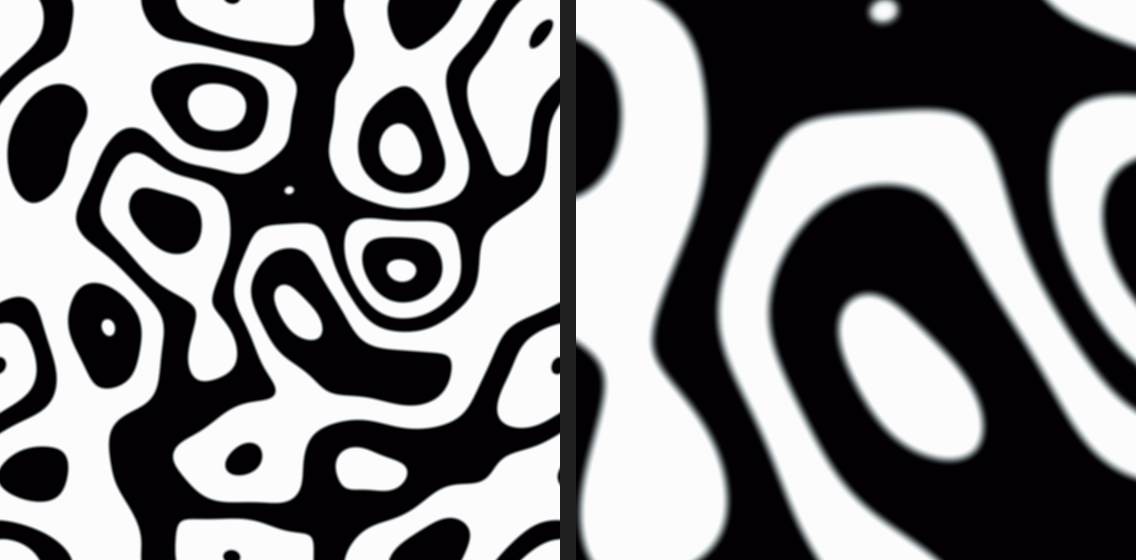
Left, the full canvas; right, a detail of the centre.
Write a Shadertoy shader that draws this pattern.

```glsl
const vec3 WHITE = vec3(0.99);
const vec3 BLACK = vec3(0.01, 0.0, 0.01);
const vec3 EDGE_TINT = vec3(0.0, 0.035, 0.04);  // cool cast of the mid greys

const vec2 ORIGIN = vec2(0.264, 0.527);   // puts calm parts on the borders
const vec2 SWELL_BAND = vec2(1.9, 3.7);   // waves per canvas, lowest and highest
const vec2 WOBBLE_BAND = vec2(6.5, 8.5);
const float SWELL_HEIGHT = 0.52;          // in stripe periods
const float WOBBLE_HEIGHT = 0.038;
const float WHITE_BIAS = 0.1;             // above 0 widens the white stripes
const float EDGE_HALF_WIDTH = 0.0039;     // in canvas units
const float MIN_SLOPE = 1.6;              // softens the thin necks
const float SEED = 4.7;

const float TAU = 6.2831853;
const int MAX_WAVES = 9;

float hash(vec2 k) {
    return fract(sin(dot(k, vec2(127.1, 311.7)) + SEED) * 43758.5453);
}

// Sum of plane waves with whole wave numbers, so it wraps in x and y.
// Returns the height in x and its gradient in yz.
vec3 waveField(vec2 p, vec2 band, float height) {
    vec3 sum = vec3(0.0);
    float count = 0.0;
    for (int i = 0; i <= MAX_WAVES; i++) {
        for (int j = -MAX_WAVES; j <= MAX_WAVES; j++) {
            vec2 k = vec2(float(i), float(j));
            float len = length(k);
            bool mirrored = i == 0 && j <= 0;
            if (mirrored || len < band.x || len > band.y) continue;
            float phase = TAU * (dot(k, p) + hash(k));
            sum += vec3(cos(phase), -TAU * k * sin(phase));
            count += 1.0;
        }
    }
    return sum * height * sqrt(2.0 / count);
}

void mainImage(out vec4 fragColor, in vec2 fragCoord) {
    vec2 p = fragCoord / iResolution.xy + ORIGIN;

    // Broad hills with slightly uneven flanks
    vec3 field = waveField(p, SWELL_BAND, SWELL_HEIGHT)
               + waveField(p, WOBBLE_BAND, WOBBLE_HEIGHT);

    // Contour stripes, scaled by the slope to an even edge width
    float stripe = sin(TAU * field.x) - WHITE_BIAS;
    float slope = max(length(field.yz), MIN_SLOPE);
    float edgeDistance = stripe / (TAU * slope);
    float ink = smoothstep(-EDGE_HALF_WIDTH, EDGE_HALF_WIDTH, edgeDistance);

    vec3 color = mix(WHITE, BLACK, ink) + EDGE_TINT * 4.0 * ink * (1.0 - ink);
    fragColor = vec4(color, 1.0);
}
```
